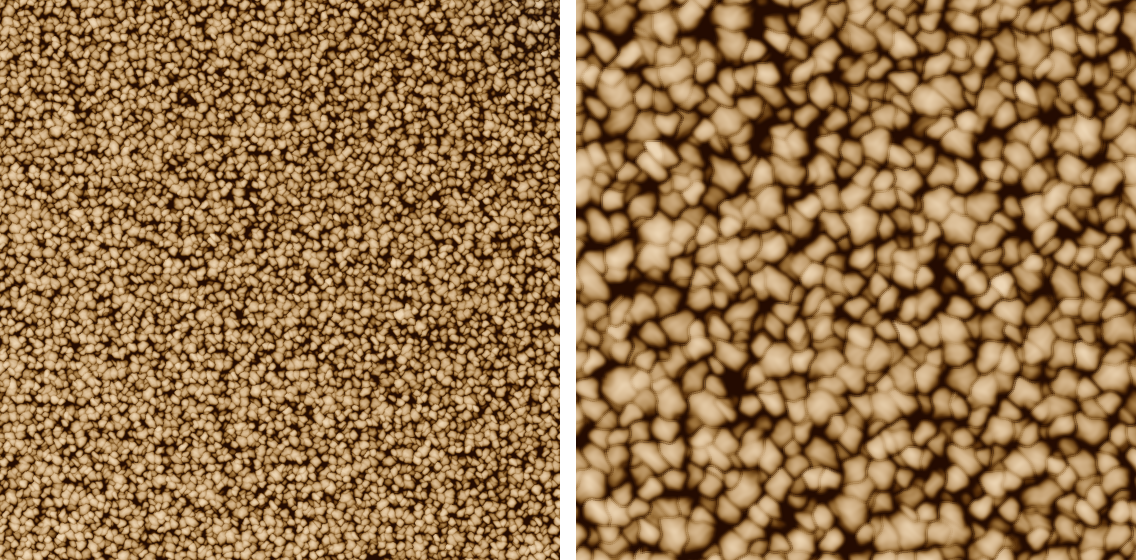
Left, the full canvas; right, a detail of the centre.
Reproduce this texture procedurally as a Shadertoy shader.

```glsl
#define GRAINS 65.0
#define MIN_RADIUS 0.48
#define MAX_RADIUS 0.82
#define STACKING 0.46
#define LOWER_LAYER 0.52
#define CREASE_DEPTH 0.13
#define STREAK_DEPTH 0.10
#define GRAIN_VARIATION 0.20
#define TONE_BIAS -0.24
#define LIGHT vec2(-0.20, 0.18)
#define FALLOFF vec2(-0.14, -0.11)
#define SOFTNESS 0.0006

vec3 hash3(vec2 p) {
    vec3 q = vec3(dot(p, vec2(127.1, 311.7)),
                  dot(p, vec2(269.5, 183.3)),
                  dot(p, vec2(419.2, 371.9)));
    return fract(sin(q) * 43758.5);
}

mat2 rotation(float angle) {
    float c = cos(angle), s = sin(angle);
    return mat2(c, s, -s, c);
}

// Layered sines stretched along the falling diagonal, about -1 to 1
float streaks(vec2 uv) {
    float along = uv.x - uv.y, across = uv.x + uv.y;
    float sum = 0.0, freq = 29.0;
    for (int i = 0; i < 4; i++) {
        float k = float(i);
        float bend = 1.8 * sin(along * freq * 0.27 + k * 2.1)
                   + 1.1 * sin(along * freq * 0.47 - across * freq * 0.3 + k * 4.7);
        float fade = 0.6 + 0.4 * sin(along * freq * 0.38 + across * 9.0 + k * 1.3);
        sum += fade * sin(across * freq + bend + k * 2.4);
        freq *= 1.53;
    }
    return sum * 0.45;
}

// Brown to sand ramp, stops spaced by the share of each colour
vec3 sandColor(float tone) {
    vec3 pit = vec3(0.14, 0.045, 0.005);
    vec3 umber = vec3(0.34, 0.18, 0.03);
    vec3 brown = vec3(0.47, 0.31, 0.12);
    vec3 ochre = vec3(0.59, 0.42, 0.20);
    vec3 straw = vec3(0.71, 0.56, 0.36);
    vec3 sand = vec3(0.81, 0.68, 0.51);
    vec3 pale = vec3(0.93, 0.84, 0.71);
    vec3 c = mix(pit, umber, smoothstep(-0.16, 0.12, tone));
    c = mix(c, brown, clamp((tone - 0.12) / 0.12, 0.0, 1.0));
    c = mix(c, ochre, clamp((tone - 0.24) / 0.13, 0.0, 1.0));
    c = mix(c, straw, clamp((tone - 0.37) / 0.20, 0.0, 1.0));
    c = mix(c, sand, clamp((tone - 0.57) / 0.27, 0.0, 1.0));
    return mix(c, pale, clamp((tone - 0.84) / 0.50, 0.0, 1.0));
}

vec3 sandSurface(vec2 uv) {
    // Small warp makes the outlines lumpy
    vec2 p = uv * GRAINS;
    p += 0.10 * sin(p.yx * 2.7 + vec2(0.0, 1.9))
       + 0.05 * sin(p.yx * 7.3 + p * 2.1);

    // Highest and second highest dome; a lower layer shows in the gaps
    vec2 topSlope = vec2(0.0);
    float top = -2.0, second = -2.0, topId = 0.0;
    for (int layer = 0; layer < 2; layer++) {
        float depth = float(layer);
        vec2 q = p + depth * vec2(37.4, 91.7);
        vec2 cell = floor(q);
        for (int y = -1; y <= 1; y++)
        for (int x = -1; x <= 1; x++) {
            vec2 id = cell + vec2(x, y);
            vec3 place = hash3(id + depth * 200.0), shape = hash3(id + 71.3);
            vec2 offset = q - id - 0.5 - 0.80 * (place.xy - 0.5);
            float radius = mix(MIN_RADIUS, MAX_RADIUS, shape.x * shape.x);
            float stretch = mix(1.0, 1.22, shape.y);
            vec2 local = rotation(place.z * 6.283) * offset / radius;
            local *= vec2(stretch, 1.0 / stretch);
            float height = 1.0 - dot(local, local) + STACKING * shape.z;
            height -= depth * LOWER_LAYER;
            if (height > top) {
                second = top;
                top = height;
                topSlope = offset / radius;
                topId = fract(place.x * 7.0 + shape.y * 13.0);
            } else {
                second = max(second, height);
            }
        }
    }

    // Depth, soft contact shade, side light and broad shading
    float crease = 1.0 - smoothstep(0.0, 0.55, top - second);
    float tone = top + TONE_BIAS - CREASE_DEPTH * crease;
    tone += STREAK_DEPTH * streaks(uv) * clamp(1.6 - top, 0.35, 1.5);
    tone += dot(topSlope, LIGHT) + dot(uv - 0.5, FALLOFF);
    tone += GRAIN_VARIATION * (topId - 0.5) + 0.16 * step(0.98, topId);

    // Rough mottling on each grain
    vec2 rough = p * 8.0 + topId * 40.0;
    tone += 0.07 * sin(rough.x + 2.0 * sin(rough.y * 0.7))
                 * sin(rough.y + 1.5 * sin(rough.x * 0.6));

    // The upper right corner is dimmer and greyer
    float corner = 1.0 - smoothstep(0.0, 0.25, length(uv - 1.0));
    vec3 color = sandColor(tone - 0.14 * corner);
    return mix(color, vec3(dot(color, vec3(0.3, 0.6, 0.1))), 0.15 * corner);
}

void mainImage(out vec4 fragColor, in vec2 fragCoord) {
    // Four samples smooth the grain edges
    vec3 color = vec3(0.0);
    for (int i = 0; i < 4; i++) {
        vec2 shift = (vec2(i % 2, i / 2) * 2.0 - 1.0) * SOFTNESS;
        color += sandSurface(fragCoord / iResolution.y + shift);
    }
    fragColor = vec4(color * 0.25, 1.0);
}
```
